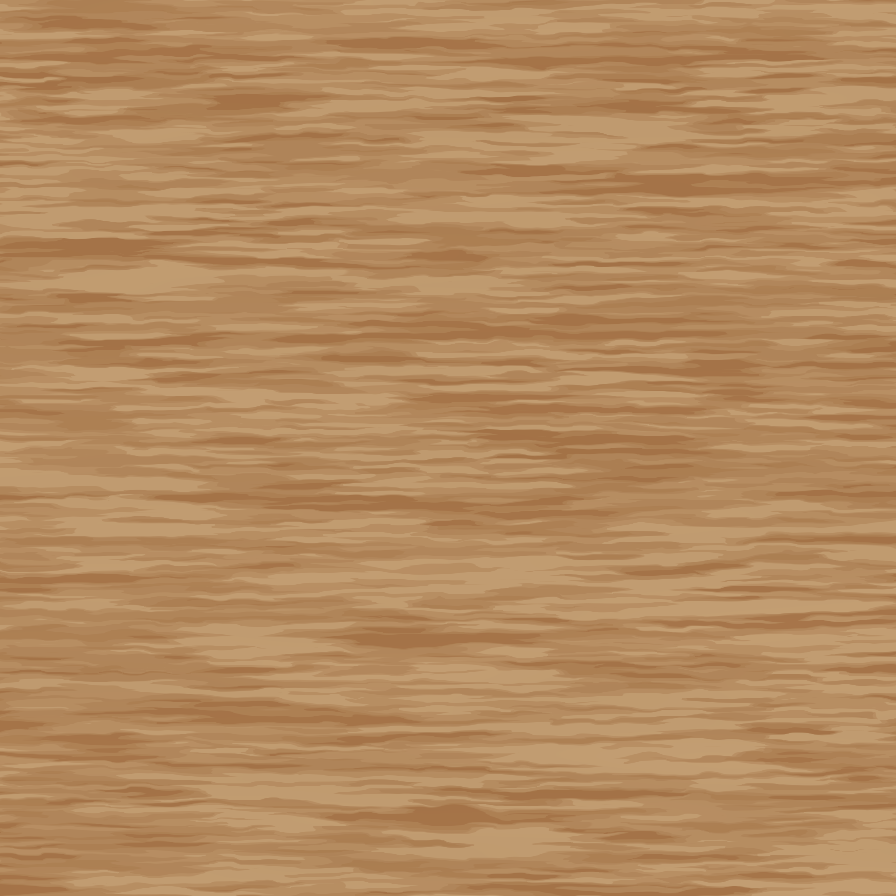
Give the GLSL for this texture, as a Shadertoy shader.

```glsl
// Flat-toned wood veneer with long horizontal fibres.
// Stretched layers of smooth cellular noise are summed into one height field,
// which is then cut at fixed levels into five crisp brown tones.

const vec3 UMBER  = vec3(0.645, 0.452, 0.282);
const vec3 BROWN  = vec3(0.676, 0.500, 0.325);
const vec3 TAN    = vec3(0.692, 0.523, 0.353);
const vec3 HONEY  = vec3(0.717, 0.555, 0.384);
const vec3 CREAM  = vec3(0.756, 0.611, 0.441);

// Three random values per cell: point position (xy) and tone (z).
vec3 hashCell(vec2 cell) {
    vec3 h = fract(cell.xyx * vec3(0.1031, 0.1030, 0.0973));
    h += dot(h, h.yxz + 33.33);
    return fract((h.xxy + h.yzz) * h.zyx);
}

// Cellular noise whose neighbouring cell tones blend, 0 to 1.
// A higher sharpness gives flatter patches with steeper borders.
float cellNoise(vec2 p, float sharpness) {
    vec2 base = floor(p);
    vec2 local = p - base;
    float toneSum = 0.0;
    float weightSum = 0.0;
    for (int j = -1; j <= 1; j++) {
        for (int i = -1; i <= 1; i++) {
            vec2 offset = vec2(i, j);
            vec3 cell = hashCell(base + offset);
            vec2 d = offset + 0.1 + 0.8 * cell.xy - local;
            float weight = exp(-sharpness * dot(d, d));
            toneSum += weight * cell.z;
            weightSum += weight;
        }
    }
    return toneSum / weightSum;
}

// Slow waves and small kinks that keep the fibres from running dead straight.
vec2 bendFibres(vec2 p, float waveHeight, float kinkHeight, float endShift) {
    float wave = sin(p.x * 9.0 + p.y * 23.0) + 0.5 * sin(p.x * 21.0 - p.y * 37.0);
    float kink = cellNoise(p * vec2(42.0, 85.0) + 7.0, 5.0) - 0.5;
    float raggedEnd = cellNoise(p * vec2(7.0, 190.0) + 31.0, 5.0) - 0.5;
    return p + vec2(endShift * raggedEnd, waveHeight * wave + kinkHeight * kink);
}

// Broad bands, streaks and hair-fine fibres; some regions are busier.
float grainHeight(vec2 p) {
    float busy = cellNoise(p * vec2(4.0, 13.0) + 57.0, 4.0);
    float bands   = cellNoise(p * vec2(2.5, 42.0) + 11.0, 5.0) - 0.5;
    float streaks = cellNoise(p * vec2(5.0, 100.0) + 101.0, 9.0) - 0.5;
    float fibres  = cellNoise(p * vec2(13.0, 195.0) + 203.0, 9.0) - 0.5;
    return 0.5 + 0.18 * bands + 0.31 * streaks + mix(0.20, 0.50, busy) * fibres;
}

// Smoothed step from one tone to the next.
vec3 cutTone(vec3 below, vec3 above, float height, float level, float blur) {
    return mix(below, above, smoothstep(level - blur, level + blur, height));
}

void mainImage(out vec4 fragColor, in vec2 fragCoord) {
    vec2 uv = fragCoord / iResolution.y;
    vec2 p = bendFibres(uv, 0.0010, 0.0042, 0.035);

    float height = grainHeight(p);
    float blur = clamp(0.5 * fwidth(height), 0.002, 0.06);

    // Cut the height field into flat tones, dark to light.
    vec3 color = UMBER;
    color = cutTone(color, BROWN, height, 0.332, blur);
    color = cutTone(color, TAN,   height, 0.405, blur);
    color = cutTone(color, HONEY, height, 0.500, blur);
    color = cutTone(color, CREAM, height, 0.592, blur);

    // Faint soft shading inside the tones.
    float shade = cellNoise(uv * vec2(4.0, 30.0) + 149.0, 3.0) - 0.5;
    color += 0.018 * shade;

    fragColor = vec4(color, 1.0);
}
```
